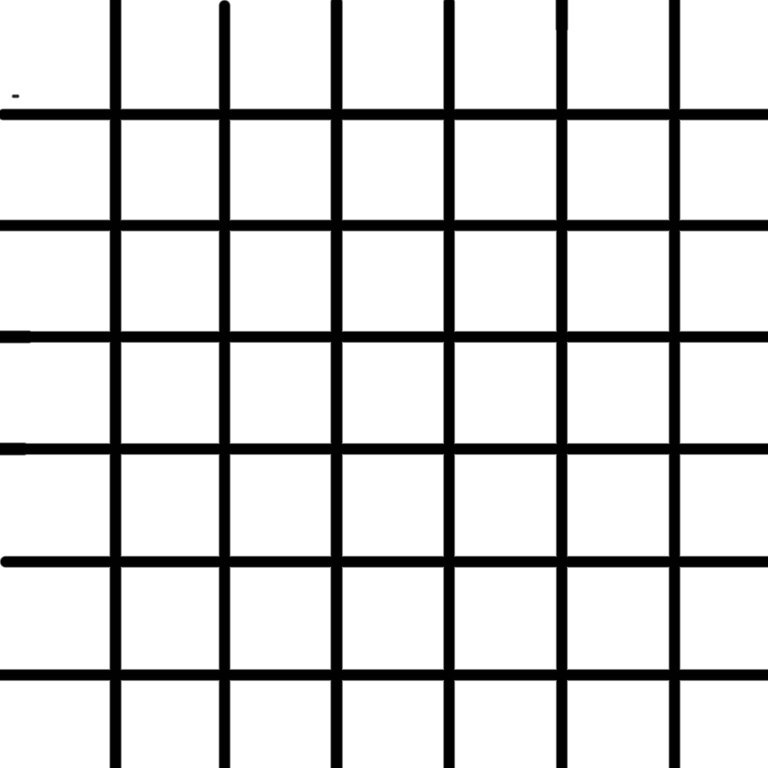
A three.js fragment shader for this pattern:

```glsl
varying vec2 vUv;

const float PI = 3.14159265;
const float LINES = 6.0;
const vec3 PAPER = vec3(1.0);
const vec3 INK = vec3(0.004);

// Distance to a round-capped stroke
float stroke(vec2 p, vec2 a, vec2 b, float radius) {
  vec2 along = b - a;
  float t = clamp(dot(p - a, along) / dot(along, along), 0.0, 1.0);
  return length(p - a - along * t) - radius;
}

// Nearly even spacing, bowed slightly between the outer lines
float linePosition(float i, float first, float last, float bow, float skew) {
  float t = i / (LINES - 1.0);
  return mix(first, last, t) + bow * sin(PI * pow(t, skew));
}

// 1.0 when the line index equals the chosen one
float isLine(float i, float chosen) {
  return 1.0 - step(0.5, abs(i - chosen));
}

float coverage(float d, float softness) {
  return 1.0 - smoothstep(-softness, softness, d);
}

// Vertical stroke, with a few tops ending just inside the edge
float verticalLine(vec2 p, float i) {
  float x = linePosition(i, 0.1504, 0.8783, -0.0036, 0.5);
  float radius = 0.0072 + 0.0004 * isLine(i, 2.0) + 0.0002 * isLine(i, 0.0);
  float top = 1.05 - 0.0575 * isLine(i, 1.0)
    - 0.053 * (isLine(i, 2.0) + isLine(i, 3.0));
  float d = stroke(p, vec2(x, -0.05), vec2(x, top), radius);
  // Overlapping start of one stroke
  float overlap = stroke(p, vec2(x, 0.963), vec2(x, 1.05), 0.0078);
  return mix(d, min(d, overlap), isLine(i, 4.0));
}

// Horizontal stroke, with a few rounded or doubled left ends
float horizontalLine(vec2 p, float i) {
  float y = linePosition(i, 0.1211, 0.8509, 0.0025, 1.0);
  float left = -0.05 + 0.0575 * isLine(i, 1.0) + 0.0545 * isLine(i, 5.0);
  float d = stroke(p, vec2(left, y), vec2(1.05, y), 0.0072);
  float overlap = stroke(p, vec2(-0.05, y), vec2(0.031 + 0.006 * isLine(i, 3.0), y), 0.008);
  return mix(d, min(d, overlap), isLine(i, 2.0) + isLine(i, 3.0));
}

void main() {
  float grid = 1.0;
  for (float i = 0.0; i < LINES; i++) {
    grid = min(grid, min(verticalLine(vUv, i), horizontalLine(vUv, i)));
  }
  float ink = coverage(grid, 0.0016);

  // Stray ink speck
  float speck = stroke(vUv, vec2(0.0178, 0.8747), vec2(0.0228, 0.8747), 0.0021);
  ink = max(ink, 0.88 * coverage(speck, 0.0016));

  gl_FragColor = vec4(mix(PAPER, INK, ink), 1.0);
}
```
